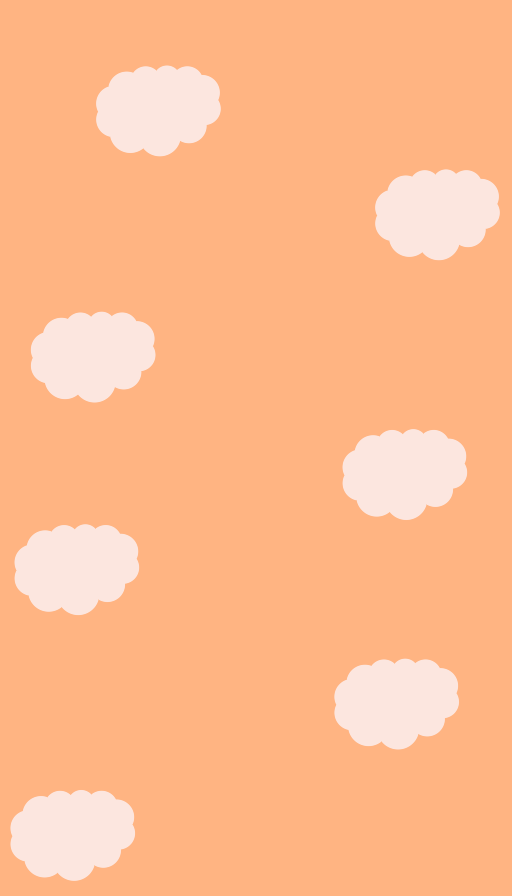
Write a Shadertoy shader that draws this pattern.

```glsl
// Scalloped pale clouds drifting in two loose columns over a flat peach sky, tiling on all sides.

#define CLOUD_COUNT 7
#define PUFF_COUNT 11
#define CLOUD_SIZE 0.0913           // half length of a cloud core, in canvas widths
#define CORE_HEIGHT 0.6             // core height relative to its length
#define PUFF_RADIUS 0.375           // mean puff radius, in cloud sizes
#define TILT 0.1                    // upward slant of each cloud
#define ROW_STEP 0.2317             // vertical distance between clouds
#define ROW_JITTER 0.03
#define TILE vec2(1.0, 512.0 / 292.0)
#define SKY_COLOR vec3(1.0, 0.706, 0.51)
#define CLOUD_COLOR vec3(0.99, 0.902, 0.875)

const float TAU = 6.2831853;

// Distance to one cloud: an elliptical core ringed by uneven round puffs.
float cloudDistance(vec2 p) {
    p.y -= 0.025;
    vec2 core = vec2(1.0, CORE_HEIGHT);
    vec2 leveled = vec2(p.x, p.y - TILT * p.x);
    float dist = (length(leveled / core) - 1.0) * CORE_HEIGHT;

    for (int k = 0; k < PUFF_COUNT; k++) {
        float turn = TAU * float(k) / float(PUFF_COUNT);
        float angle = turn + 0.2 * cos(turn - 0.5) - 0.39;
        float radius = PUFF_RADIUS + 0.0375 * cos(3.0 * turn - 8.57) - 0.05 * sin(turn);
        vec2 center = core * vec2(cos(angle), sin(angle));
        center.y += TILT * center.x;
        dist = min(dist, length(p - center) - radius);
    }
    return dist;
}

// Clouds alternate between a left and a right column, from the top down.
vec2 cloudCenter(int index) {
    float i = float(index);
    float column = mix(0.14, 0.77, mod(i, 2.0));
    float x = column + 0.17 * exp2(-i);
    float y = 1.541 - ROW_STEP * i + ROW_JITTER * sin(1.9 * i);
    return vec2(x, y);
}

void mainImage(out vec4 fragColor, in vec2 fragCoord) {
    vec2 p = fragCoord / iResolution.xy * TILE;
    float pixel = 1.0 / iResolution.x;

    float dist = 1.0;
    for (int i = 0; i < CLOUD_COUNT; i++) {
        vec2 offset = p - cloudCenter(i);
        offset -= TILE * round(offset / TILE);   // nearest wrapped copy
        dist = min(dist, CLOUD_SIZE * cloudDistance(offset / CLOUD_SIZE));
    }

    float cover = 1.0 - smoothstep(-0.6 * pixel, 0.6 * pixel, dist);
    fragColor = vec4(mix(SKY_COLOR, CLOUD_COLOR, cover), 1.0);
}
```
